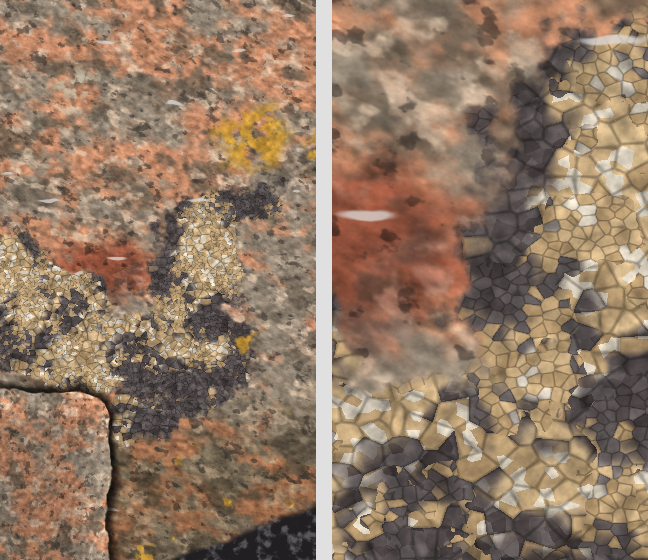
Left: the whole. Right: its middle third, enlarged.
This texture is drawn by a WebGL 2 fragment shader. Its source:

```glsl
#version 300 es
precision highp float;
// Weathered pink granite crossed by a vein of cream and dark crystals, with a
// boulder in the lower left corner and patches of lichen. Stone is layered
// value noise, crystals are Voronoi cells, large shapes are warped distances.

uniform vec2 u_resolution;
out vec4 fragColor;

float hash(vec2 p) {
  return fract(sin(dot(p, vec2(127.1, 311.7))) * 43758.5453);
}

float noise(vec2 p) {
  vec2 i = floor(p), f = fract(p);
  f = f * f * (3.0 - 2.0 * f);
  return mix(mix(hash(i), hash(i + vec2(1, 0)), f.x),
             mix(hash(i + vec2(0, 1)), hash(i + vec2(1, 1)), f.x), f.y);
}

float fbm(vec2 p) {
  float sum = 0.0, amp = 0.53;
  for (int i = 0; i < 4; i++) {
    sum += amp * noise(p);
    p = mat2(1.6, 1.2, -1.2, 1.6) * p + 7.3;
    amp *= 0.5;
  }
  return sum;
}

float capsule(vec2 p, vec2 a, vec2 b, float r) {
  vec2 d = b - a;
  return length(p - a - d * clamp(dot(p - a, d) / dot(d, d), 0.0, 1.0)) - r;
}

// Soft-edged round patch
float blot(vec2 p, vec2 centre, vec2 size) {
  return 1.0 - smoothstep(0.6, 1.15, length((p - centre) / size));
}

// Crystal cell: x = gap to the border, y = random value of the cell
vec2 crystal(vec2 p) {
  vec2 base = floor(p), id = base;
  float near = 9.0, next = 9.0;
  for (int y = -1; y <= 1; y++)
    for (int x = -1; x <= 1; x++) {
      vec2 c = base + vec2(x, y);
      float d = length(p - c - vec2(hash(c), hash(c + 41.7)));
      if (d < near) { next = near; near = d; id = c; }
      else next = min(next, d);
    }
  return vec2(next - near, hash(id + 9.2));
}

// Mottled stone; pink sets the share of feldspar
vec3 granite(vec2 p, float pink) {
  float patches = 0.6 * fbm(p * 6.0) + 0.4 * fbm(p * 24.0 + 5.0);
  vec3 c = mix(vec3(0.54, 0.49, 0.43), vec3(0.71, 0.50, 0.38),
               smoothstep(0.42, 0.58, patches + pink));
  c = mix(c, vec3(0.38, 0.34, 0.29), 0.75 * smoothstep(0.52, 0.66, fbm(p * 17.0 + 31.0)));
  c = mix(c, vec3(0.76, 0.67, 0.58), 0.7 * smoothstep(0.56, 0.70, fbm(p * 30.0 + 63.0)));
  c = mix(c, vec3(0.24, 0.21, 0.19), 0.6 * smoothstep(0.62, 0.74, fbm(p * 48.0 + 17.0)));
  return c * (0.66 + 0.74 * fbm(p * 75.0 + 3.0));
}

// Cream, pale and near-black grains; dark sets the share of black ones
vec3 crystals(vec2 p, float dark) {
  vec2 big = crystal(p * vec2(36, 42)), small = crystal(p * vec2(72, 84) + 20.0);
  vec2 g = fbm(p * 16.0) > 0.5 ? big : small;
  vec3 c = mix(vec3(0.66, 0.55, 0.40), vec3(0.84, 0.73, 0.56), g.y);
  c = mix(c, vec3(0.83, 0.79, 0.72), step(0.78, small.y));
  float black = smoothstep(0.42, 0.56, dark + 0.35 * (g.y - 0.5));
  c = mix(c, vec3(0.25, 0.22, 0.22) + 0.14 * small.y, black);
  c *= 0.72 + 0.28 * smoothstep(0.0, 0.22, g.x);
  return c * (0.68 + 0.66 * fbm(p * 70.0));
}

void main() {
  vec2 p = gl_FragCoord.xy / u_resolution.x;
  vec2 warp = vec2(fbm(p * 13.0), fbm(p * 13.0 + 50.0)) - 0.5;
  vec2 w = p + 0.11 * warp;

  // Main face, streaked slightly downhill, browner towards the foot
  vec2 grain = vec2(p.x * 0.75, p.y + 0.18 * p.x);
  float foot = 1.0 - smoothstep(0.25, 0.65, p.y);
  vec3 col = granite(grain, 0.04 - 0.07 * foot);
  col *= mix(vec3(1.04), vec3(0.82, 0.80, 0.74), foot);
  col = mix(col, col * vec3(0.78, 0.62, 0.60), blot(w, vec2(0.34, 0.92), vec2(0.19, 0.11)));

  // Branching crystal vein
  float vein = capsule(w, vec2(-0.05, 0.85), vec2(0.20, 0.74), 0.19);
  vein = min(vein, capsule(w, vec2(0.25, 0.66), vec2(0.70, 0.66), 0.12));
  vein = min(vein, capsule(w, vec2(0.61, 0.84), vec2(0.64, 1.03), 0.13));
  vein = min(vein, capsule(w, vec2(0.62, 1.09), vec2(0.84, 1.15), 0.06));
  vein = min(vein, capsule(w, vec2(0.42, 0.47), vec2(0.66, 0.53), 0.08));
  float dark = fbm(p * 9.0 + 80.0) - 0.10 + 0.13 * smoothstep(-0.09, -0.01, vein);
  dark += 0.16 * blot(w, vec2(0.62, 0.66), vec2(0.28, 0.15));
  dark -= 0.15 * blot(w, vec2(0.66, 0.90), vec2(0.12, 0.12));
  col = mix(col, crystals(p, dark), 1.0 - smoothstep(-0.012, 0.012, vein + 0.05 * (fbm(p * 45.0) - 0.5)));

  // Yellow and pale lichen, broken up by noise
  float crust = smoothstep(0.36, 0.52, fbm(p * 32.0 + 12.0));
  float yellow = blot(w, vec2(0.80, 1.34), vec2(0.13, 0.10));
  yellow = max(yellow, blot(w, vec2(0.99, 1.30), vec2(0.04)));
  yellow = max(yellow, blot(w, vec2(0.79, 0.69), vec2(0.04, 0.03)));
  yellow = max(yellow, foot * smoothstep(0.66, 0.74, fbm(p * 11.0 + 22.0)));
  col = mix(col, vec3(0.80, 0.60, 0.20) * (0.65 + 0.7 * fbm(p * 60.0)), 0.85 * yellow * crust);
  col = mix(col, vec3(0.78, 0.75, 0.66), 0.9 * crust * blot(w, vec2(0.24, 1.51), vec2(0.06, 0.06)));

  // Small wet glints
  for (float i = 0.0; i < 14.0; i++) {
    vec2 at = vec2(hash(vec2(i, 2.0)), 1.78 * hash(vec2(i, 8.0)));
    float shine = blot(p + 0.03 * warp, at, vec2(0.012 + 0.03 * hash(vec2(i, 5.0)), 0.006));
    col = mix(col, vec3(0.86, 0.85, 0.84), 0.75 * shine);
  }

  // Shadowed gap below the face
  float gap = p.y - 0.354 * (p.x - 0.556) + 0.05 * warp.y;
  col = mix(vec3(0.13, 0.12, 0.13) + 0.22 * smoothstep(0.5, 0.75, fbm(p * 40.0)), col, smoothstep(-0.008, 0.02, gap));

  // Boulder and its cast shadow
  vec2 b = abs(p + 0.05 * warp - vec2(0.0, 0.09)) - vec2(0.26, 0.36);
  float boulder = length(max(b, 0.0)) + min(max(b.x, b.y), 0.0) - 0.08;
  col *= mix(0.25, 1.0, smoothstep(0.005, 0.04, boulder));
  vec3 stone = granite(p * 1.15 + 9.0, -0.02) * (0.88 + 0.3 * smoothstep(-0.12, 0.0, boulder));
  col = mix(stone, col, smoothstep(-0.003, 0.004, boulder));

  fragColor = vec4(clamp(col, 0.0, 1.0), 1.0);
}
```
